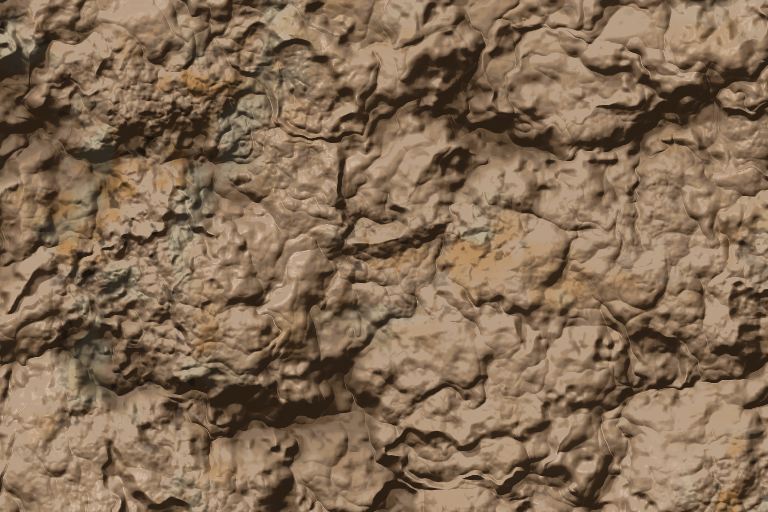
A Shadertoy shader for this texture:

```glsl
const vec3 CREVICE = vec3(0.21, 0.15, 0.10);
const vec3 UMBER = vec3(0.34, 0.26, 0.18);
const vec3 BROWN = vec3(0.45, 0.35, 0.26);
const vec3 CLAY = vec3(0.535, 0.44, 0.355);
const vec3 TAN = vec3(0.64, 0.52, 0.40);
const vec3 PALE = vec3(0.72, 0.62, 0.52);
const vec3 RUST = vec3(0.56, 0.39, 0.20);
const vec3 LICHEN = vec3(0.56, 0.54, 0.45);
const vec3 LIGHT = vec3(-0.33, 0.62, 0.71);

vec2 hash2(vec2 p) {
    vec3 q = fract(p.xyx * vec3(0.1031, 0.1030, 0.0973));
    q += dot(q, q.yzx + 33.33);
    return fract((q.xx + q.yz) * q.zy);
}

float noise(vec2 p) {
    vec2 i = floor(p), f = fract(p);
    f = f * f * f * (f * (f * 6.0 - 15.0) + 10.0);
    vec2 e = vec2(0.0, 1.0);
    return mix(mix(hash2(i).x, hash2(i + e.yx).x, f.x),
               mix(hash2(i + e.xy).x, hash2(i + e.yy).x, f.x), f.y);
}

vec2 noise2(vec2 p) {
    return vec2(noise(p), noise(p + 37.4)) - 0.5;
}

float fbm(vec2 p, int octaves) {
    float sum = 0.0, amp = 0.5;
    for (int i = 0; i < octaves; i++) {
        sum += amp * noise(p);
        p = mat2(1.6, 1.2, -1.2, 1.6) * p + 11.7;
        amp *= 0.5;
    }
    return sum;
}

// Overlapping tilted plates: the highest one wins, leaving sharp creases
float lumps(vec2 p, float tilt, float boxy) {
    vec2 cell = floor(p);
    float top = -0.35;
    for (int j = -1; j <= 1; j++)
    for (int i = -1; i <= 1; i++) {
        vec2 id = cell + vec2(i, j);
        vec2 r = hash2(id + 71.3);
        vec2 d = p - id - hash2(id);
        float fall = dot(d, d);
        float h = 0.5 * r.x + dot(d, hash2(id + 19.1) - 0.5) * tilt;
        top = max(top, h - mix(fall, fall * fall, boxy) * 1.2);
    }
    return top;
}

vec2 ragged(vec2 p) {
    return p + 0.12 * noise2(p * 3.7) + 0.075 * noise2(p * 11.0)
             + 0.045 * noise2(p * 25.0) + 0.018 * noise2(p * 57.0);
}

// Large clods, the chunks and torn flakes on them, and ragged cavities
float clodHeight(vec2 p) {
    vec2 q = ragged(p);
    float clods = lumps(q * 3.0 + 5.2, 0.7, 0.9) * 0.20;
    float chunks = lumps(q.yx * 6.7 + 2.7, 1.1, 0.9) * 0.075;
    float flakes = lumps(mix(p, q, 0.6) * 14.0 + 9.1, 1.2, 0.6) * 0.026;
    float cavities = smoothstep(0.53, 0.68, fbm(q * 7.0 + 31.0, 2) * 1.25) * 0.04;
    return clods + chunks + flakes - cavities;
}

// Creased crumbs and smear grooves
float detailHeight(vec2 p, float rough) {
    float creases = abs(2.0 * fbm(p * 19.0, 2) - 0.75) * 0.015;
    float crumbs = abs(fbm(p * 34.0, 3) - 0.44) * 0.03 + fbm(p * 75.0, 2) * 0.008;
    vec2 along = mat2(0.8, 0.6, -0.6, 0.8) * (p + 0.05 * noise2(p * 5.0));
    float grooves = noise(along * vec2(14.0, 85.0)) * 0.0015;
    return (creases + crumbs) * rough + grooves * (1.0 - 0.5 * rough);
}

// Shade cast by clods standing between the point and the light
float castShadow(vec2 p, float h) {
    float shade = 0.0;
    float t = 0.004;
    for (int i = 0; i < 6; i++) {
        float rise = clodHeight(p + normalize(LIGHT.xy) * t) - h - 0.75 * t;
        shade = max(shade, rise / (0.004 + 0.4 * t));
        t *= 1.8;
    }
    return smoothstep(0.0, 1.0, shade);
}

vec3 clayRamp(float t) {
    vec3 c = mix(CREVICE * 0.8, CREVICE, smoothstep(-0.06, 0.06, t));
    c = mix(c, UMBER, smoothstep(0.06, 0.18, t));
    c = mix(c, BROWN, smoothstep(0.18, 0.34, t));
    c = mix(c, CLAY, smoothstep(0.34, 0.53, t));
    c = mix(c, TAN, smoothstep(0.53, 0.70, t));
    return mix(c, PALE, smoothstep(0.70, 0.87, t));
}

void mainImage(out vec4 fragColor, in vec2 fragCoord) {
    vec2 p = fragCoord / iResolution.y;
    float h = clodHeight(p);

    // Crumbly ground at the left and lower right, softer in hollows and far away
    float side = 1.0 - smoothstep(0.35, 0.8, p.x)
               + smoothstep(1.2, 1.4, p.x) * (1.0 - smoothstep(0.3, 0.5, p.y));
    float crumbly = smoothstep(0.45, 0.8, fbm(p * 4.0 + 8.0, 3) + 0.25 * side);
    float focus = mix(0.35, 1.0, smoothstep(-0.02, 0.05, h)) * (1.0 - 0.45 * smoothstep(0.75, 1.0, p.y));
    float rough = focus * (0.15 + 0.5 * noise(p * 5.0 + 3.1) + 0.7 * crumbly);

    // Surface normal
    vec2 e = vec2(0.003, 0.0);
    float full = h + detailHeight(p, rough);
    float dx = clodHeight(p + e) + detailHeight(p + e, rough) - full;
    float dy = clodHeight(p + e.yx) + detailHeight(p + e.yx, rough) - full;
    vec3 normal = normalize(vec3(-dx, -dy, e.x * 1.15));

    // Light, shade and tone
    float diffuse = max(0.85 * dot(normal, LIGHT) + 0.17, 0.0);
    float tone = diffuse - 0.07 + 0.9 * (h - 0.05);
    tone += 0.3 * (fbm(p * 6.0 + 4.4, 4) - 0.47);
    tone *= mix(1.0, 0.55, castShadow(p, h)) * mix(0.65, 1.0, smoothstep(-0.05, 0.04, h));
    vec3 color = clayRamp(tone);

    // Rust, grey-green crust and dark pits
    float light = 0.35 + 1.05 * clamp(tone, 0.0, 0.9);
    float rust = smoothstep(0.53, 0.68, fbm(p * 12.0 + 21.0, 4)) * (0.08 + 0.6 * crumbly);
    float crust = smoothstep(0.54, 0.68, fbm(p * 11.0 + 53.0, 4)) * crumbly * 0.6;
    float pits = smoothstep(0.56, 0.72, fbm(p * 40.0, 3)) * crumbly;
    color = mix(color, RUST * light, rust);
    color = mix(color, LICHEN * light, crust);
    color *= 1.0 - 0.45 * pits;

    // Wet glints
    float wet = smoothstep(0.4, 0.65, noise(p * 3.5 + 15.0)) * (1.0 - 0.8 * crumbly);
    float glint = pow(max(dot(normal, normalize(LIGHT + vec3(0.0, 0.0, 1.0))), 0.0), 45.0);
    color += vec3(0.11, 0.11, 0.115) * glint * wet * smoothstep(0.3, 0.7, tone);

    fragColor = vec4(color, 1.0);
}
```
